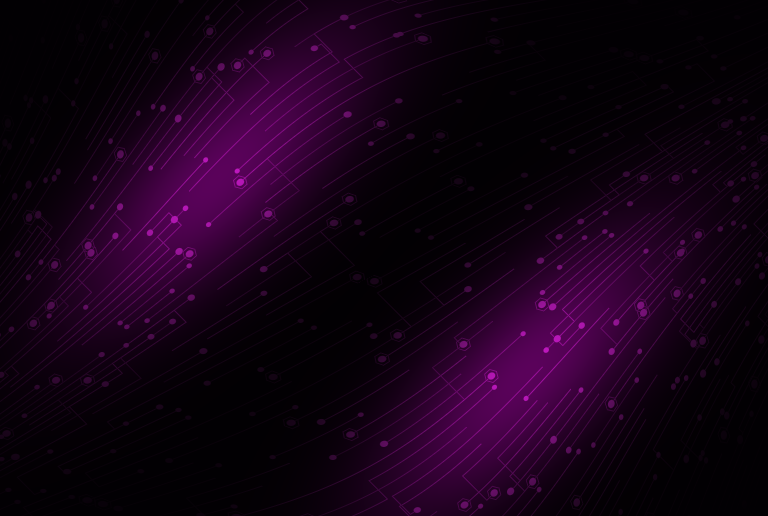
This background is drawn by a Shadertoy shader. Its source:

```glsl
// Magenta circuit traces sweeping diagonally over black, lit by two soft glows.
// Space is folded by a half turn, then bent into rows; each row is cut into
// hashed cells, each holding one trace with an optional jog and end pads.

const vec2 CENTRE = vec2(0.709, 0.459);      // centre of the half-turn symmetry
const vec2 GLOW_UPPER = vec2(0.426, 0.661);
const vec2 GLOW_LOWER = vec2(1.023, 0.279);
const vec2 FLOW = vec2(0.883, 0.469);        // mean direction of the traces
const vec3 NIGHT = vec3(0.008, 0.0, 0.010);
const vec3 GLOW_COLOUR = vec3(0.345, 0.008, 0.345);
const vec3 TRACE_COLOUR = vec3(0.44, 0.095, 0.44);
const float ROW_GAP = 0.024;
const float MARGIN = 0.03;

float hash(vec2 p) {
    vec3 q = fract(p.xyx * 0.1031);
    q += dot(q, q.yzx + 33.33);
    return fract((q.x + q.y) * q.z);
}

// Gaussian ellipse lying along the rising diagonal
float diagonalGlow(vec2 p, vec2 centre, vec2 spread) {
    vec2 d = p - centre;
    vec2 e = vec2(d.x + d.y, d.y - d.x) * 0.7071 / spread;
    return exp(-0.5 * dot(e, e));
}

float cover(float dist, float halfWidth, float pixel) {
    return clamp((halfWidth - dist) / pixel + 0.5, 0.0, 1.0);
}

// Distance to an axis-aligned segment running from a to b
float segment(vec2 p, vec2 a, vec2 b) {
    return length(p - clamp(p, min(a, b), max(a, b)));
}

float hexagon(vec2 p, float radius) {
    p = abs(p);
    return max(p.x * 0.866 + p.y * 0.5, p.y) - radius;
}

// Filled dot, with a hexagonal ring when ringed is 1
float pad(vec2 p, float radius, float ringed, float pixel) {
    float dot0 = cover(length(p * vec2(0.85, 1.0)), radius, pixel);
    float ring = cover(abs(hexagon(p, 0.0115)), 0.0008, pixel);
    return max(dot0 * 0.9, ring * 0.55 * ringed);
}

// One row of traces; across is measured in rows' own curved coordinate
float traceRow(float along, float across, float row, float stretch, float pixel) {
    float cellLength = mix(0.28, 0.62, hash(vec2(row, 3.0)));
    float x = along / cellLength + 40.0 + 7.0 * hash(vec2(row, 11.0));
    vec2 cell = vec2(row + 5.0, floor(x));
    vec2 p = vec2(fract(x) * cellLength, (across - (row + 0.5) * ROW_GAP) / stretch);

    // Ends of the main run
    float head = MARGIN + 0.15 * cellLength * hash(cell + 17.0);
    float tail = cellLength - MARGIN - 0.3 * cellLength * hash(cell + 31.0);
    vec2 start = vec2(head, 0.0);
    vec2 corner = vec2(tail, 0.0);
    vec2 finish = corner;
    float d = segment(p, start, corner);

    // Jog across to another row, then a spur
    if (hash(cell + 47.0) < 0.42) {
        float climb = floor(1.0 + 4.0 * hash(cell + 59.0)) * ROW_GAP / stretch;
        float spurEnd = mix(max(head, tail - 0.12), cellLength - MARGIN, hash(cell + 71.0));
        vec2 turn = vec2(tail, climb);
        finish = vec2(spurEnd, climb);
        d = min(d, min(segment(p, corner, turn), segment(p, turn, finish)));
    }

    // Pads, some of them ringed
    float ringed = step(0.6, hash(cell + 83.0));
    float radius = mix(0.0042, 0.0066, max(ringed, hash(cell + 97.0)));
    float ink = cover(d, 0.0009, pixel) * mix(0.4, 0.7, hash(cell + 101.0));
    ink = max(ink, pad(p - finish, radius, ringed, pixel));
    float hasStartPad = step(0.5, hash(cell + 113.0));
    return max(ink, hasStartPad * pad(p - start, 0.0045, 0.0, pixel));
}

float circuit(vec2 p, float pixel) {
    // Half-turn fold about the centre
    vec2 q = p - CENTRE;
    vec2 normal = vec2(-FLOW.y, FLOW.x);
    q *= dot(q, normal) < 0.0 ? -1.0 : 1.0;

    // Bent rows: widest near the bend, pinched towards both ends
    const float BEND_AT = 0.175;
    const float BEND_LENGTH = 0.76;
    float height = dot(q, normal);
    float s = (dot(q, FLOW) - BEND_AT) / BEND_LENGTH;
    float across = height * (1.0 + s * s);
    float stretch = length(vec2(2.0 * height * s / BEND_LENGTH, 1.0 + s * s));
    float along = (q.x + q.y) * 0.7071;

    // Rows below can reach up by their jogs
    float ink = 0.0;
    float nearest = floor(across / ROW_GAP);
    for (int i = -5; i <= 1; i++) {
        float row = nearest + float(i);
        if (row >= 0.0) ink = max(ink, traceRow(along, across, row, stretch, pixel));
    }
    return ink;
}

void mainImage(out vec4 fragColor, in vec2 fragCoord) {
    vec2 p = fragCoord / iResolution.y;
    vec2 core = vec2(0.25, 0.10);
    vec2 halo = vec2(0.37, 0.165);
    float glow = diagonalGlow(p, GLOW_UPPER, core) + diagonalGlow(p, GLOW_LOWER, core);
    float light = diagonalGlow(p, GLOW_UPPER, halo) + diagonalGlow(p, GLOW_LOWER, halo);
    float ink = circuit(p, 1.0 / iResolution.y) * min(light, 1.0);
    fragColor = vec4(NIGHT + GLOW_COLOUR * glow + TRACE_COLOUR * ink, 1.0);
}
```
